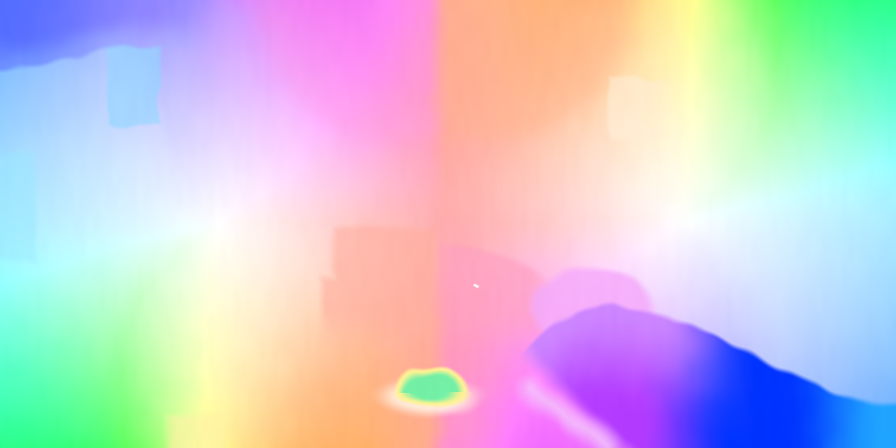
This texture map is drawn by a WebGL 2 fragment shader. Its source:

```glsl
#version 300 es
precision highp float;
// Draws a pastel motion field: two still centres ringed by hue, with soft-edged patches.
uniform vec2 u_resolution;
out vec4 fragColor;

const float TAU = 6.2831853;
const vec2 LEFT_CENTRE = vec2(0.49, 0.505);
const vec2 RIGHT_CENTRE = vec2(1.52, 0.505);

float hash(vec2 p) {
    vec3 q = fract(p.xyx * 0.1031);
    q += dot(q, q.yzx + 33.33);
    return fract((q.x + q.y) * q.z);
}

float noise(vec2 p) {
    vec2 cell = floor(p), f = fract(p);
    f = f * f * (3.0 - 2.0 * f);
    float low = mix(hash(cell), hash(cell + vec2(1, 0)), f.x);
    float high = mix(hash(cell + vec2(0, 1)), hash(cell + 1.0), f.x);
    return mix(low, high, f.y);
}

float ramp(float a, float b, float t) { return clamp((t - a) / (b - a), 0.0, 1.0); }

// Coverage from a signed distance
float cover(float dist, float blur) { return 1.0 - smoothstep(-blur, blur, dist); }

float box(vec2 p, vec2 low, vec2 high) {
    vec2 d = max(low - p, p - high);
    return length(max(d, 0.0)) + min(max(d.x, d.y), 0.0);
}

float ellipse(vec2 p, vec2 centre, vec2 radii) {
    return (length((p - centre) / radii) - 1.0) * min(radii.x, radii.y);
}

float capsule(vec2 p, vec2 a, vec2 b, float radius) {
    vec2 ab = b - a;
    return length(p - a - ab * clamp(dot(p - a, ab) / dot(ab, ab), 0.0, 1.0)) - radius;
}

// Direction sets the hue, speed sets the saturation
vec3 wheel(vec2 v) {
    float t = fract(atan(v.y, v.x + 1e-5) / TAU) * 55.0;
    vec3 hue = vec3(1.0 - ramp(15.0, 21.0, t) + ramp(36.0, 49.0, t),
                    ramp(0.0, 15.0, t) - ramp(25.0, 36.0, t),
                    ramp(21.0, 25.0, t) - ramp(49.0, 55.0, t));
    return 1.0 - min(length(v), 1.0) * (1.0 - hue);
}

// Motion around a still centre, capped towards the middle seam
vec2 flow(vec2 d) {
    float outerUpper = (1.0 - smoothstep(-0.25, 0.0, d.x)) * smoothstep(-0.05, 0.1, d.y);
    float x = 0.72 * d.x * (1.0 + mix(9.0, 3.0, outerUpper) * d.y * d.y);
    float cap = d.x > 0.0 ? 0.4 : 0.75;
    x /= pow(1.0 + pow(abs(x) / cap, 4.0), 0.25);
    float y = -0.85 * d.y * (1.0 - 0.4 * outerUpper) * (1.0 - 0.6 * smoothstep(0.3, 0.52, d.x));
    return vec2(x, y);
}

vec3 upperPatches(vec3 col, vec2 p) {
    // Pink and orange bulges either side of the seam
    float pink = cover(ellipse(p, vec2(0.93, 1.0), vec2(0.36, 0.32)), 0.035);
    float orange = cover(ellipse(p, vec2(1.1, 1.0), vec2(0.31, 0.31)), 0.04);
    float seam = smoothstep(0.95, 1.01, p.x);
    col = mix(col, vec3(1.0, 0.62, 0.87), 0.3 * pink * (1.0 - seam));
    col = mix(col, vec3(1.0, 0.71, 0.56), 0.45 * orange * seam);
    // Cream panel
    float cream = cover(box(p, vec2(1.36, 0.69), vec2(1.6, 0.825)), 0.006);
    col = mix(col, vec3(1.0, 0.93, 0.84), 0.6 * cream * (1.0 - smoothstep(1.42, 1.54, p.x)));
    // Blue band over cyan panels
    float panel = cover(box(p, vec2(0.24, 0.72), vec2(0.354, 0.9)), 0.006);
    col = mix(col, vec3(0.56, 0.84, 1.0), 0.6 * panel);
    col = mix(col, vec3(0.6, 0.91, 1.0), 0.5 * cover(box(p, vec2(-0.1, 0.42), vec2(0.08, 0.66)), 0.012));
    float bandEdge = 0.845 + 0.05 * smoothstep(0.0, 0.3, p.x);
    vec3 bandColour = mix(vec3(0.32, 0.4, 1.0), vec3(0.58, 0.52, 1.0), smoothstep(0.0, 0.4, p.x));
    bandColour += vec3(0.1, 0.15, 0.0) * (1.0 - smoothstep(0.0, 0.08, p.y - bandEdge));
    float band = cover(bandEdge - p.y, 0.008) * (1.0 - smoothstep(0.34, 0.5, p.x));
    return mix(col, bandColour, 0.9 * band);
}

vec3 lowerPatches(vec3 col, vec2 p) {
    // Stepped salmon block and pale yellow corner
    float steps = min(box(p, vec2(0.745, 0.2), vec2(0.97, 0.49)), box(p, vec2(0.715, 0.2), vec2(0.97, 0.385)));
    col = mix(col, vec3(1.0, 0.68, 0.62), 0.6 * cover(steps, 0.012) * smoothstep(0.2, 0.32, p.y));
    col = mix(col, vec3(1.0, 0.95, 0.65), 0.7 * cover(box(p, vec2(0.38, -0.1), vec2(0.5, 0.075)), 0.015));
    // Pink shelf and lilac lobe
    float shelf = cover(p.y - 0.455 + 1.6 * pow(max(p.x - 1.0, 0.0), 2.0), 0.012);
    shelf *= smoothstep(0.96, 1.02, p.x) * (1.0 - smoothstep(1.18, 1.25, p.x)) * smoothstep(0.2, 0.32, p.y);
    col = mix(col, vec3(1.0, 0.63, 0.76), 0.65 * shelf);
    float lobe = cover(ellipse(p, vec2(1.32, 0.315), vec2(0.135, 0.085)), 0.01);
    col = mix(col, vec3(0.96, 0.67, 0.98), 0.85 * lobe);
    // Violet to blue slope
    float left = max(1.354 - p.x, 0.0);
    float crest = 0.318 - 0.22 * smoothstep(1.354, 2.0, p.x) - 3.0 * left * left;
    float slope = cover(p.y - crest, 0.008) * smoothstep(1.36, 1.43, p.x + 1.06 * p.y);
    vec3 deep = mix(vec3(0.7, 0.23, 1.0), vec3(0.0, 0.2, 1.0), smoothstep(1.42, 1.64, p.x));
    deep = mix(deep, vec3(0.12, 0.64, 1.0), smoothstep(1.75, 1.97, p.x));
    float pale = (1.0 - smoothstep(0.0, 0.24, crest - p.y)) * (1.0 - smoothstep(1.46, 1.7, p.x));
    col = mix(col, mix(deep, vec3(0.82, 0.56, 1.0), 0.9 * pale), slope);
    // Pale streak and tiny fleck
    float streak = cover(capsule(p, vec2(1.18, 0.13), vec2(1.36, 0.01), 0.018), 0.025);
    col = mix(col, vec3(0.95, 0.82, 0.98), 0.7 * streak);
    col = mix(col, vec3(1.0), cover(capsule(p, vec2(1.057, 0.368), vec2(1.063, 0.361), 0.002), 0.002));
    // Green dome with a yellow rim and white halo
    float halo = cover(ellipse(p, vec2(0.957, 0.115), vec2(0.1, 0.037)), 0.014);
    float dome = ellipse(p, vec2(0.965, 0.125), vec2(0.083, p.y > 0.125 ? 0.058 : 0.03));
    col = mix(col, vec3(1.0, 0.96, 0.9), 0.85 * halo);
    col = mix(col, vec3(1.0, 0.95, 0.58), cover(dome, 0.005));
    return mix(col, vec3(0.45, 0.94, 0.65), cover(dome + 0.011, 0.008));
}

void main() {
    vec2 p = gl_FragCoord.xy / u_resolution * vec2(2.0, 1.0);
    vec2 wobble = vec2(noise(p * 22.0), noise(p * 22.0 + 40.0)) - 0.5;
    vec2 q = p + 0.014 * wobble;
    vec3 leftField = wheel(flow(q - LEFT_CENTRE));
    vec3 rightField = wheel(flow(RIGHT_CENTRE - q));
    vec3 col = mix(leftField, rightField, smoothstep(0.95, 1.01, q.x));
    col = lowerPatches(upperPatches(col, q), q);
    // Faint woven grain
    col += 0.012 * (noise(p * vec2(70.0, 18.0)) - 0.5);
    fragColor = vec4(clamp(col, 0.0, 1.0), 1.0);
}
```
